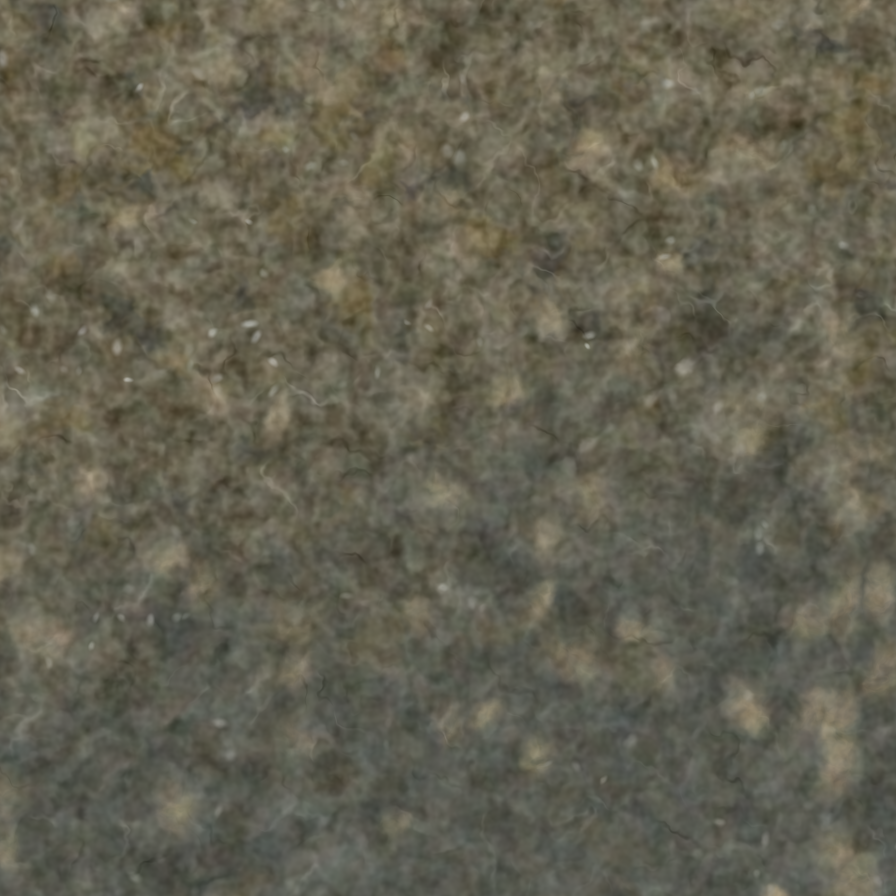
A WebGL 2 fragment shader for this texture:

```glsl
#version 300 es
precision highp float;

uniform vec2 u_resolution;
out vec4 fragColor;

#define PEBBLE_CELLS 11.5
#define PEBBLE_DENSITY 0.42
#define GLINT_CELLS 40.0
#define GLINT_DENSITY 0.20
#define WARP 0.011
#define MOTTLE 0.165
#define PATCHES 0.050
#define GRAIN 0.135
#define CURL 0.22

const vec3 SILT = vec3(0.340, 0.347, 0.312);
const vec3 OLIVE = vec3(0.412, 0.390, 0.316);
const vec3 OCHRE = vec3(0.475, 0.415, 0.255);
const vec3 TAN = vec3(0.620, 0.570, 0.465);
const vec3 SHADOW = vec3(0.250, 0.252, 0.225);
const vec3 GLINT = vec3(0.720, 0.720, 0.690);

vec3 hash3(vec2 cell, float seed) {
    uvec3 v = uvec3(ivec3(vec3(cell, seed)) + 4096);
    v = v * 1664525u + 1013904223u;
    v.x += v.y * v.z; v.y += v.z * v.x; v.z += v.x * v.y;
    v ^= v >> 16u;
    v.x += v.y * v.z; v.y += v.z * v.x; v.z += v.x * v.y;
    return vec3(v >> 8u) / 16777216.0;
}

float corner(vec2 cell, vec2 offset, float seed) {
    return dot(hash3(cell, seed).xy * 2.0 - 1.0, offset);
}

// Signed gradient noise
float noise(vec2 p, float seed) {
    vec2 i = floor(p), f = p - i;
    vec2 u = f * f * f * (f * (f * 6.0 - 15.0) + 10.0);
    vec2 e = vec2(1.0, 0.0);
    return mix(mix(corner(i, f, seed), corner(i + e, f - e, seed), u.x),
               mix(corner(i + e.yx, f - e.yx, seed), corner(i + 1.0, f - 1.0, seed), u.x), u.y);
}

float fbm(vec2 p, float seed) {
    float sum = 0.0, amp = 1.0;
    for (int k = 0; k < 4; k++) {
        sum += amp * noise(p, seed + float(k));
        p = mat2(1.6, 1.2, -1.2, 1.6) * p;
        amp *= 0.55;
    }
    return sum;
}

// Soft, randomly turned ellipses on a jittered grid; radius is in cells
float scatter(vec2 p, float density, float radius, float seed) {
    vec2 home = floor(p);
    float cover = 0.0;
    for (int y = -1; y <= 1; y++)
    for (int x = -1; x <= 1; x++) {
        vec2 cell = home + vec2(x, y);
        vec3 place = hash3(cell, seed), form = hash3(cell, seed + 1.0);
        vec2 d = p - cell - place.xy;
        float angle = form.x * 3.14159;
        d = mat2(cos(angle), -sin(angle), sin(angle), cos(angle)) * d;
        d.y *= 1.0 + 0.8 * form.y;
        float size = radius * (0.6 + 0.6 * form.z);
        float blob = 1.0 - smoothstep(0.2, 1.15, length(d) / size);
        cover = max(cover, blob * step(place.z, density) * (0.5 + 0.5 * form.y));
    }
    return cover;
}

// Distance to the segment from a to b
float segment(vec2 p, vec2 a, vec2 b) {
    vec2 d = b - a;
    return length(p - a - d * clamp(dot(p - a, d) / dot(d, d), 0.0, 1.0));
}

void main() {
    vec2 p = gl_FragCoord.xy / u_resolution;
    vec2 q = p + WARP * vec2(fbm(p * 24.0, 10.0), fbm(p * 24.0, 20.0));

    // Warm ground above, grey silt below and to the right
    float slope = p.y + 0.30 * (0.5 - p.x) + 0.30 * fbm(p * 4.5, 30.0);
    float warmth = smoothstep(0.15, 0.78, slope);
    float rough = mix(0.62, 1.0, warmth);
    vec3 color = mix(SILT, OLIVE, warmth);
    float ochre = smoothstep(0.12, 0.55, fbm(q * 9.0, 40.0));
    color = mix(color, OCHRE, 0.5 * ochre * (0.25 + 0.75 * warmth));

    // Broad patches, mottling and dark hollows
    color += PATCHES * fbm(p * 7.0, 45.0);
    color += MOTTLE * rough * fbm(q * 17.0, 50.0);
    float hollow = smoothstep(0.16, 0.55, fbm(q * 12.0, 60.0));
    color = mix(color, SHADOW, 0.62 * hollow * rough);

    // Buried pebbles and an upright broken seam
    float pebble = scatter(q * PEBBLE_CELLS, PEBBLE_DENSITY, 0.46, 90.0);
    float seam = 1.0 - smoothstep(0.006, 0.032, segment(q, vec2(0.93, 0.0), vec2(0.945, 0.44)));
    seam *= smoothstep(-0.3, 0.15, noise(vec2(p.x * 4.0, p.y * 14.0), 95.0));
    float worn = 0.85 + 0.8 * fbm(q * 34.0, 100.0);
    color = mix(color, TAN, clamp(max(0.8 * pebble, 0.7 * seam) * worn, 0.0, 1.0));

    // Thin curled ridges, light or dark
    float fold = abs(noise(q * 22.0 + 0.7 * fbm(p * 14.0, 70.0), 75.0));
    float ridge = 1.0 - smoothstep(0.0, 0.12, fold);
    color += CURL * rough * ridge * noise(q * 19.0, 80.0);

    // Slanted pale scratch and small wet glints
    float scratch = 1.0 - smoothstep(0.001, 0.010, segment(q, vec2(0.64, 0.48), vec2(0.80, 0.62)));
    scratch *= smoothstep(-0.2, 0.3, noise(p * 38.0, 110.0));
    float glint = scatter(mix(p, q, 0.4) * GLINT_CELLS, GLINT_DENSITY, 0.36, 120.0);
    glint *= smoothstep(-0.1, 0.35, noise(p * 9.0, 125.0)) * rough;
    color = mix(color, GLINT, max(0.5 * scratch, 0.8 * glint));

    // Fine grain with a faint colour drift
    float grain = noise(q * 58.0, 130.0) + 0.75 * noise(p * 105.0, 140.0);
    vec3 drift = vec3(1.0, 0.1, -0.9) * noise(q * 28.0, 150.0)
               + vec3(-0.5, 0.6, -0.2) * noise(q * 36.0, 160.0);
    color += GRAIN * rough * grain + 0.030 * drift;
    fragColor = vec4(clamp(color, 0.0, 1.0), 1.0);
}
```
